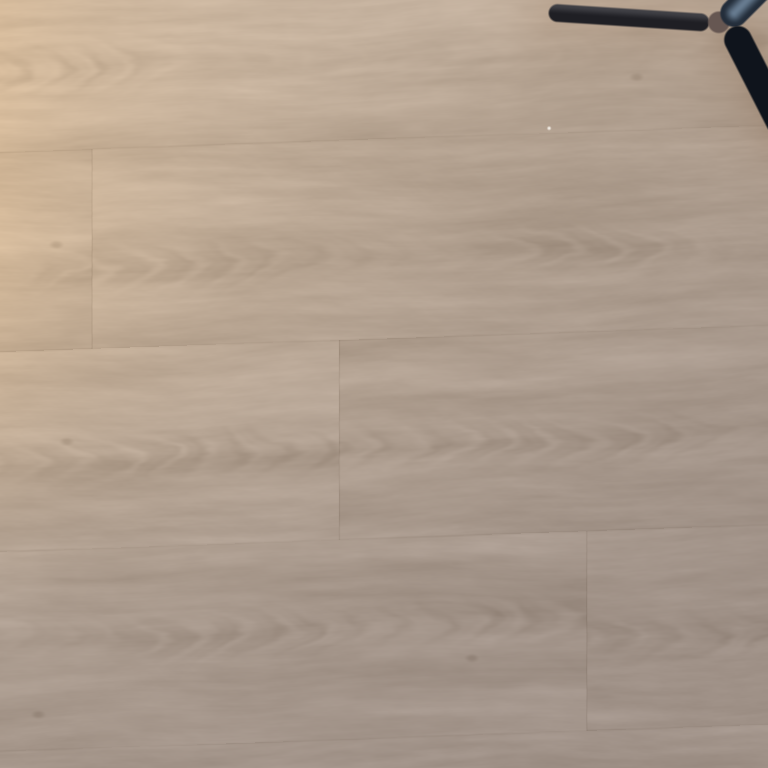
A three.js fragment shader for this texture:

```glsl
// Pale oak plank floor with staggered joints, warm side light and a dark stand foot in the corner.
#define PLANK_HEIGHT 0.26
#define PLANK_LENGTH 1.30
#define ROW_START 0.0216
#define ROW_TILT 0.035
#define JOINT_START 0.764
#define JOINT_STEP 0.322
#define GRAIN_DEPTH 0.10
#define ARCH_DEPTH 0.036
#define SEAM_WIDTH 0.0018
#define EDGE_SOFT 0.0018

varying vec2 vUv;

float hash(vec2 p) {
  return fract(sin(dot(p, vec2(127.1, 311.7))) * 43758.5453);
}

float valueNoise(vec2 p) {
  vec2 i = floor(p), f = fract(p);
  f = f * f * (3.0 - 2.0 * f);
  return mix(mix(hash(i), hash(i + vec2(1.0, 0.0)), f.x),
             mix(hash(i + vec2(0.0, 1.0)), hash(i + 1.0), f.x), f.y);
}

// Layered value noise, centred on zero.
float layers(vec2 p) {
  float sum = 0.0, amp = 0.5;
  for (int i = 0; i < 4; i++) {
    sum += amp * (valueNoise(p) - 0.5);
    p = p * 2.03 + 17.3;
    amp *= 0.56;
  }
  return sum;
}

// Slow wander of the fibres from layered sines.
float wander(vec2 p, float seed) {
  return sin(p.x * 5.0 + seed) + 0.6 * sin(p.x * 11.0 + p.y * 9.0 + seed * 2.3)
       + 0.3 * sin(p.x * 23.0 - p.y * 17.0 + seed * 4.1);
}

// Signed distance to a rounded bar.
float bar(vec2 p, vec2 a, vec2 b, float radius) {
  vec2 pa = p - a, ba = b - a;
  return length(pa - ba * clamp(dot(pa, ba) / dot(ba, ba), 0.0, 1.0)) - radius;
}

float cover(float d) {
  return 1.0 - smoothstep(-EDGE_SOFT, EDGE_SOFT, d);
}

// Uneven light: cool at lower right, pale above, golden at the left.
vec3 floorLight(vec2 p) {
  vec3 cool = vec3(0.635, 0.580, 0.542);
  vec3 pale = vec3(0.755, 0.685, 0.615);
  vec3 warm = vec3(0.850, 0.740, 0.610);
  float lift = smoothstep(0.0, 1.0, 0.75 * p.y + 0.4 * (1.0 - p.x) - 0.08);
  float glow = exp(-4.0 * p.x) * smoothstep(0.15, 0.75, p.y);
  return mix(mix(cool, pale, lift), warm, 0.9 * glow);
}

vec3 planks(vec2 p) {
  // Plank cell: staggered joints on slightly tilted rows.
  float v = (p.y - ROW_TILT * p.x - ROW_START) / PLANK_HEIGHT;
  float row = floor(v);
  float u = (p.x - JOINT_START + JOINT_STEP * row) / PLANK_LENGTH;
  vec2 id = vec2(floor(u), row);
  vec2 cell = vec2(fract(u), fract(v));
  float seed = 40.0 * hash(id + 3.7);

  // Long streaks and fine fibres.
  float bend = 0.005 * wander(p, seed);
  vec2 q = vec2(p.x, p.y - ROW_TILT * p.x + bend) + seed;
  float grain = layers(q * vec2(2.2, 24.0)) + 0.55 * layers(q * vec2(9.0, 85.0));
  float mottling = layers(q * vec2(34.0, 70.0));

  // Nested arches along the heart of each plank.
  float heart = 0.40 + 0.2 * hash(id + 8.1);
  float dy = (cell.y - heart) * PLANK_HEIGHT + 0.004 * wander(p * 1.7, seed + 2.0);
  float phase = 105.0 * p.x + 210.0 * sqrt(dy * dy + 0.00006)
              + 9.0 * layers(q * vec2(8.0, 22.0)) + seed;
  float arch = sin(phase) + 0.45 * sin(phase * 2.1 + 1.0);
  float patches = smoothstep(0.25, 0.7, valueNoise(q * vec2(5.0, 3.0)));
  float band = exp(-dy * dy / 0.0006) * mix(0.2, 1.0, patches);

  // Seams and plank tone.
  float rowGap = min(cell.y, 1.0 - cell.y) * PLANK_HEIGHT;
  float endGap = min(cell.x, 1.0 - cell.x) * PLANK_LENGTH;
  float rowSeam = 1.0 - smoothstep(0.0, SEAM_WIDTH * 1.4, rowGap);
  float endSeam = 1.0 - smoothstep(0.0, SEAM_WIDTH, endGap);
  float tone = 0.035 * (hash(id + 5.3) - 0.5);
  tone += GRAIN_DEPTH * grain + 0.022 * mottling;
  tone += band * (ARCH_DEPTH * 0.5 * arch - 0.025);
  tone -= 0.025 * rowSeam * (0.4 + valueNoise(q * vec2(7.0, 1.0))) + 0.04 * endSeam;

  // Sparse small knots.
  vec2 knotCell = floor(p * 4.0);
  vec2 knot = (knotCell + 0.2 + 0.6 * vec2(hash(knotCell), hash(knotCell + 9.0))) / 4.0;
  float knotDist = length((p - knot) * vec2(0.6, 1.0));
  tone -= 0.06 * step(0.68, hash(knotCell + 2.0)) * (1.0 - smoothstep(0.001, 0.007, knotDist));
  return floorLight(p) * (1.0 + 1.4 * tone) + vec3(0.0, 0.1, 0.2) * tone;
}

void main() {
  vec2 p = vUv;
  vec3 color = planks(p);

  // Stand foot: soft shadow, three bars and a hub.
  float armLeft = bar(p, vec2(0.726, 0.983), vec2(0.912, 0.971), 0.0115);
  float armDown = bar(p, vec2(0.961, 0.948), vec2(1.015, 0.842), 0.018);
  float armUp = bar(p, vec2(0.956, 0.983), vec2(1.010, 1.037), 0.018);
  float hub = length(p - vec2(0.936, 0.971)) - 0.014;
  float shadow = exp(-25.0 * max(min(armLeft + 0.015, armDown), 0.0));
  color *= 1.0 - shadow * vec3(0.06, 0.09, 0.12);
  vec3 black = vec3(0.12, 0.12, 0.14);
  float sheen = smoothstep(0.0, 0.012, p.y - 0.975 + 0.065 * (p.x - 0.82));
  color = mix(color, black + 0.13 * sheen, cover(armLeft));
  color = mix(color, vec3(0.40, 0.34, 0.32), cover(hub));
  color = mix(color, mix(vec3(0.14, 0.18, 0.23), vec3(0.40, 0.48, 0.56),
              smoothstep(0.003, 0.018, -armUp)), cover(armUp));
  color = mix(color, vec3(0.06, 0.08, 0.11), cover(armDown));

  // Bright speck on the floor.
  color = mix(color, vec3(0.95, 0.93, 0.90), cover(length(p - vec2(0.715, 0.833)) - 0.002));
  gl_FragColor = vec4(color, 1.0);
}
```
